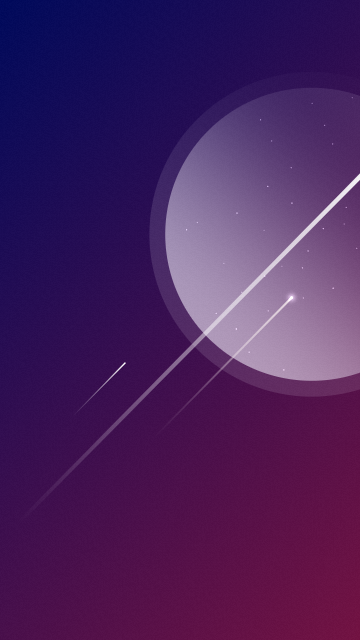
This background is drawn by a Shadertoy shader. Its source:

```glsl
#define PLANET_CENTER vec2(0.866, 1.127)
#define PLANET_RADIUS 0.407
#define HALO_RADIUS 0.451
#define SKY_TOP vec3(0.0, 0.04, 0.36)
#define SKY_BOTTOM vec3(0.45, 0.075, 0.26)
#define PLANET_TINT vec3(0.97, 0.95, 1.0)
#define STAR_GRID 17.0
#define STAR_AMOUNT 0.32
#define GRAIN 0.018

float hash(vec2 p) {
    return fract(sin(dot(p, vec2(127.1, 311.7))) * 43758.5453);
}

// Antialiased coverage of a signed distance
float cover(float dist, float pixel) {
    return clamp(0.5 - dist / pixel, 0.0, 1.0);
}

// Line from tail to head that widens and brightens toward the head
float streak(vec2 p, vec2 tail, vec2 head, float tailWidth, float headWidth, float falloff, float pixel) {
    vec2 axis = head - tail;
    float along = clamp(dot(p - tail, axis) / dot(axis, axis), 0.0, 1.0);
    float dist = length(p - tail - axis * along);
    float halfWidth = mix(tailWidth, headWidth, along);
    return cover(dist - halfWidth, pixel) * pow(along, falloff);
}

// Tiny dots, at most one in each grid cell
float stars(vec2 p, float pixel) {
    vec2 cell = floor(p * STAR_GRID);
    vec2 offset = 0.15 + 0.7 * vec2(hash(cell), hash(cell + 19.3));
    float dist = length(p - (cell + offset) / STAR_GRID);
    float present = step(1.0 - STAR_AMOUNT, hash(cell + 47.1));
    float brightness = mix(0.15, 0.5, hash(cell + 83.7));
    return present * brightness * cover(dist - 0.0016, pixel);
}

void mainImage(out vec4 fragColor, in vec2 fragCoord) {
    vec2 uv = fragCoord / iResolution.xy;
    vec2 p = fragCoord / iResolution.x;
    float pixel = 1.0 / iResolution.x;

    // Diagonal sky gradient
    float slope = 0.36 * uv.x + 0.64 * (1.0 - uv.y);
    vec3 color = mix(SKY_TOP, SKY_BOTTOM, slope);

    // Planet and halo, both lit from the lower left
    vec2 q = p - PLANET_CENTER;
    float radial = length(q);
    float light = dot(q, vec2(-0.707)) / PLANET_RADIUS;
    float halo = cover(radial - HALO_RADIUS, pixel);
    float disc = cover(radial - PLANET_RADIUS, pixel);
    float haloAlpha = mix(0.015, 0.125, smoothstep(-1.0, 0.9, light));
    float discAlpha = mix(0.11, 0.61, smoothstep(-0.7, 1.05, light));
    color = mix(color, PLANET_TINT, mix(halo * haloAlpha, discAlpha, disc));
    color += disc * stars(p, pixel);

    // Streaks
    float beam = streak(p, vec2(0.046, 0.320), vec2(1.06, 1.348), 0.0050, 0.0064, 1.15, pixel);
    float comet = streak(p, vec2(0.417, 0.551), vec2(0.810, 0.951), 0.0022, 0.0030, 1.4, pixel);
    float spark = streak(p, vec2(0.197, 0.616), vec2(0.347, 0.769), 0.0008, 0.0020, 1.2, pixel);
    color = mix(color, vec3(1.0), beam);
    color = mix(color, vec3(0.96, 0.92, 0.93), 0.85 * comet);
    color = mix(color, vec3(1.0), spark);

    // Glowing comet head
    float headDist = length(p - vec2(0.810, 0.951));
    color += 0.3 * exp(-headDist * headDist / 0.00012);
    color = mix(color, vec3(1.0), cover(headDist - 0.0040, pixel));

    // Fine grain
    color += GRAIN * (hash(floor(p * 432.0)) - 0.5);
    fragColor = vec4(clamp(color, 0.0, 1.0), 1.0);
}
```
